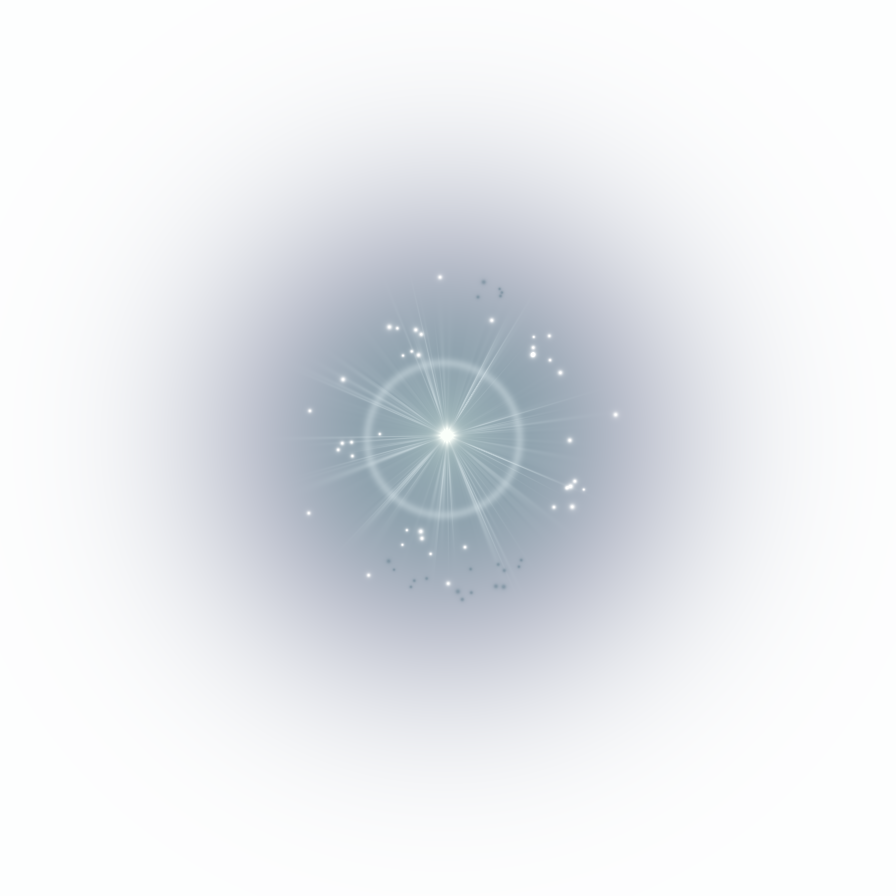
Write a three.js fragment shader that draws this background.

```glsl
// A slate-blue halo fading to white, with a bright star, a thin lens ring,
// fans of fine rays and scattered sparkles. Rays are drawn in polar
// coordinates; sparkles are hashed dots grouped around the star.

#define STAR_POS vec2(0.499, 0.514)
#define HALO_POS vec2(0.497, 0.510)
#define RING_POS vec2(0.495, 0.510)
#define HALO_SIZE 0.2625
#define HALO_FALLOFF 2.45
#define RING_RADIUS 0.085
#define RING_WIDTH 0.0055
#define RAY_STRENGTH 0.34
#define DOT_SIZE 0.0024

varying vec2 vUv;

const float TAU = 6.2831853;
const vec3 PAPER = vec3(0.993, 0.995, 0.996);
const vec3 INNER_SHADE = vec3(0.475, 0.395, 0.345);
const vec3 OUTER_SHADE = vec3(0.440, 0.415, 0.330);
const vec3 RAY_COLOR = vec3(0.84, 0.89, 0.91);
const vec3 MINT = vec3(0.68, 0.80, 0.77);
const vec3 DARK_DOT = vec3(0.38, 0.49, 0.55);

float hash(float n) {
  return fract(sin(n * 12.9898 + 4.137) * 43758.547);
}

// Smooth noise around the circle, with "cells" steps per turn
float circleNoise(float angle, float cells) {
  float x = fract(angle / TAU) * cells;
  float i = floor(x);
  float f = smoothstep(0.0, 1.0, x - i);
  return mix(hash(i + cells), hash(mod(i + 1.0, cells) + cells), f);
}

vec2 polar(float angle, float radius) {
  return radius * vec2(cos(angle), sin(angle));
}

// Solid dot with a faint glow
float dotShape(vec2 p, float size) {
  float d = length(p) / size;
  return 0.9 * exp(-d * d) + 0.18 * exp(-d * d * 0.22);
}

// Nine fans of tapered rays over a base of fine streaks
float rays(float angle, float r) {
  float sum = 0.0;
  for (int i = 0; i < 9; i++) {
    float fan = 0.419 + float(i) * TAU / 9.0;
    fan -= 0.175 * cos(fan);
    for (int j = 0; j < 9; j++) {
      float id = float(i * 9 + j);
      float spread = (hash(id) + hash(id + 91.0) - 1.0) * 0.29;
      float d = mod(angle - fan - spread + 0.5 * TAU, TAU) - 0.5 * TAU;
      float width = max(mix(0.006, 0.032, pow(hash(id + 173.0), 2.0)), 0.0008 / r);
      float reach = mix(0.10, 0.215, hash(id + 257.0));
      float taper = 1.0 - smoothstep(reach * 0.25, reach, r);
      sum += exp(-d * d / (width * width)) * taper * mix(0.25, 1.0, hash(id + 331.0));
    }
  }
  float streaks = circleNoise(angle, 90.0) * circleNoise(angle, 211.0);
  sum += 0.55 * streaks * (1.0 - smoothstep(0.04, 0.18, r));
  return RAY_STRENGTH * sum * smoothstep(0.005, 0.045, r);
}

// Five loose clusters, then single dots on a wide band
float brightDots(vec2 p) {
  float sum = 0.0;
  for (int i = 0; i < 40; i++) {
    float id = float(i);
    float group = 0.68 + mod(id, 5.0) * 1.274;
    vec2 pos = polar(group, 0.128 + 0.03 * cos(group));
    pos += polar(hash(id + 11.0) * TAU, 0.026 * sqrt(hash(id + 57.0)));
    if (i >= 27) {
      pos = polar((id + hash(id + 5.0)) * TAU / 13.0, mix(0.12, 0.215, hash(id + 83.0)));
    }
    float size = DOT_SIZE * mix(0.65, 1.25, hash(id + 29.0));
    sum += dotShape(p - pos, size);
  }
  return min(sum, 1.0);
}

// Dim dots along the lower arc, with a few above the star
float darkDots(vec2 p) {
  float sum = 0.0;
  for (int i = 0; i < 20; i++) {
    float id = float(i);
    float angle = mix(4.25, 5.25, hash(id + 401.0));
    if (mod(id, 4.0) < 0.5) angle = mix(1.15, 1.40, hash(id + 433.0));
    vec2 pos = polar(angle, mix(0.150, 0.188, hash(id + 467.0)));
    sum += dotShape(p - pos, DOT_SIZE * mix(0.6, 1.1, hash(id + 499.0)));
  }
  return min(sum, 1.0);
}

void main() {
  vec2 p = vUv - STAR_POS;
  float r = max(length(p), 0.0001);
  float angle = atan(p.y, p.x);

  // Halo, cooler inside and more lavender outside
  float haloR = length(vUv - HALO_POS);
  vec3 shade = mix(INNER_SHADE, OUTER_SHADE, smoothstep(0.08, 0.24, haloR));
  vec3 color = PAPER - shade * exp(-pow(haloR / HALO_SIZE, HALO_FALLOFF));

  // Mint haze, rays and lens ring
  color = mix(color, MINT, 0.38 * exp(-r * r / 0.0032));
  color = mix(color, RAY_COLOR, min(rays(angle, r), 0.62));
  float ringD = length(vUv - RING_POS) - RING_RADIUS;
  color = mix(color, RAY_COLOR, 0.42 * exp(-pow(abs(ringD) / RING_WIDTH, 2.0)));
  color = mix(color, RAY_COLOR, 0.06 * (1.0 - smoothstep(-0.01, 0.004, ringD)));

  // Sparkles
  color = mix(color, DARK_DOT, 0.5 * darkDots(p));
  color = mix(color, vec3(1.0), brightDots(p));

  // Star core with small spikes
  float spikes = pow(abs(cos(angle * 2.0)), 24.0) + 0.5 * pow(abs(sin(angle * 4.0)), 12.0);
  float core = exp(-r * r / 0.00011) + 0.45 * exp(-r / 0.013) + 0.5 * spikes * exp(-r / 0.011);
  color = mix(color, vec3(0.98, 1.0, 0.98), min(core, 1.0));

  gl_FragColor = vec4(color, 1.0);
}
```
